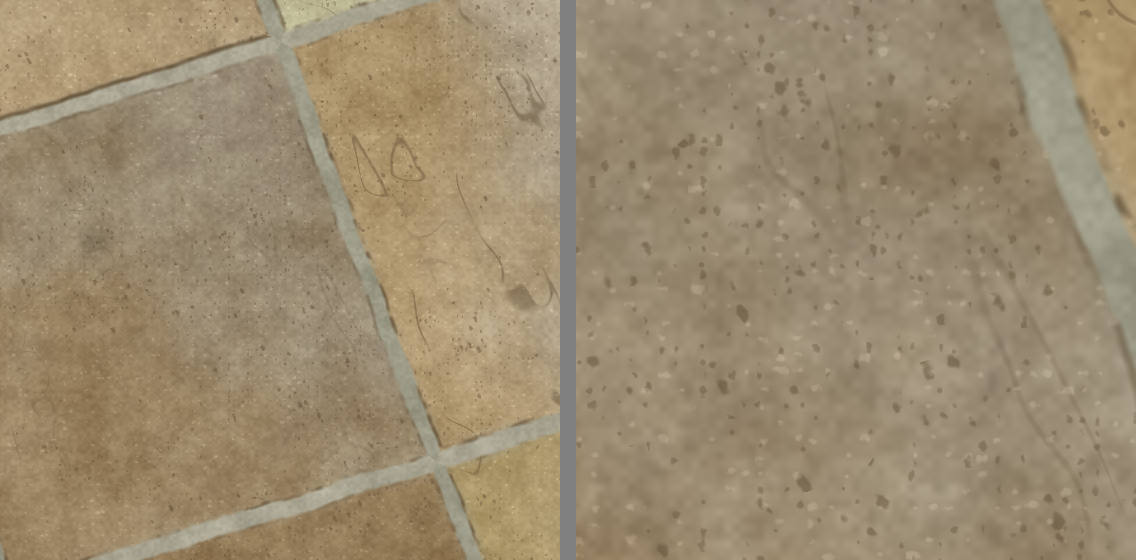
Left: the whole. Right: its middle third, enlarged.
This texture is drawn by a WebGL 2 fragment shader. Its source:

```glsl
#version 300 es
precision highp float;
// Worn terracotta floor tiles, set askew with pale grey grout joints.

#define TILE_SIZE 0.80
#define CROSSING vec2(0.501, 0.928)
#define ROW_DIR vec2(0.954, 0.300)
#define COLUMN_DIR vec2(0.347, -0.938)
#define JOINT_HALF vec2(0.0150, 0.0165)
#define EDGE_WOBBLE 0.016
#define PIT_AMOUNT 0.13
#define PIT_DEPTH 0.42
#define FLECK_LIGHT 0.07
#define GRAIN 0.10
#define CRACK_DEPTH 0.38

uniform vec2 u_resolution;
out vec4 outColor;

// Warm body colours: three rows of two tiles, top row first
const vec3 CLAY[6] = vec3[6](
    vec3(0.69, 0.60, 0.455), vec3(0.77, 0.75, 0.61),
    vec3(0.60, 0.51, 0.375), vec3(0.68, 0.585, 0.43),
    vec3(0.56, 0.45, 0.30), vec3(0.68, 0.60, 0.42));
const vec3 GREY_DARK = vec3(0.595, 0.545, 0.460);
const vec3 GREY_PALE = vec3(0.695, 0.645, 0.555);
const vec3 GROUT = vec3(0.640, 0.625, 0.550);
const vec3 DIRT = vec3(0.34, 0.27, 0.18);

float hash(vec2 p) {
    return fract(sin(dot(p, vec2(127.1, 311.7))) * 43758.5453);
}

float noise(vec2 p) {
    vec2 i = floor(p), f = fract(p);
    f = f * f * (3.0 - 2.0 * f);
    return mix(mix(hash(i), hash(i + vec2(1, 0)), f.x),
               mix(hash(i + vec2(0, 1)), hash(i + vec2(1, 1)), f.x), f.y);
}

float fbm(vec2 p) {
    float sum = 0.0, gain = 0.5;
    for (int i = 0; i < 5; i++) {
        sum += gain * noise(p);
        p = mat2(0.8, 0.6, -0.6, 0.8) * p * 2.03 + 17.3;
        gain *= 0.5;
    }
    return sum;
}

// Scattered ragged marks, one at most in each grid cell
float marks(vec2 p, float cells, float amount) {
    vec2 g = p * cells, id = floor(g);
    vec2 offset = fract(g) - 0.35 - 0.3 * vec2(hash(id + 3.1), hash(id + 7.7));
    offset.y *= mix(0.5, 1.0, hash(id + 5.3));
    float ragged = length(offset) + 0.25 * (noise(g * 4.0) - 0.5);
    float radius = mix(0.12, 0.30, pow(hash(id + 9.2), 2.0));
    return step(hash(id), amount) * (1.0 - smoothstep(radius - 0.14, radius + 0.06, ragged));
}

void main() {
    float pixel = 1.0 / u_resolution.y;
    vec2 p = gl_FragCoord.xy * pixel;

    // Floor coordinates: x along the rows, y down the columns
    vec2 q = inverse(mat2(ROW_DIR, COLUMN_DIR)) * (p - CROSSING);
    vec2 w = q + EDGE_WOBBLE * (vec2(fbm(p * 11.0), fbm(p * 11.0 + 40.0)) - 0.48);
    vec2 id = floor(w / TILE_SIZE);
    vec2 local = fract(w / TILE_SIZE);
    vec2 side = w - TILE_SIZE * round(w / TILE_SIZE);
    vec2 gap = abs(side) - JOINT_HALF;
    float edge = min(gap.x, gap.y);

    // Tile body: warm clay fading into grey worn areas
    vec2 slot = mod(id + 1.0, vec2(2.0, 3.0));
    vec3 clay = CLAY[int(slot.y * 2.0 + slot.x)];
    float cloud = fbm(p * 5.0 + id * 7.0) - 0.48;
    vec2 fade = mix(vec2(0.6, 0.5), vec2(1.65, 0.12), slot.x);
    float worn = dot(fade, vec2(local.x, 1.0 - local.y)) + cloud * 0.7;
    worn = smoothstep(0.25, 0.85, worn) * (slot.y == 1.0 ? 0.95 : 0.2);
    vec3 color = mix(clay, mix(GREY_DARK, GREY_PALE, slot.x), worn);

    // Mottling and fine grain
    color += cloud * vec3(0.13, 0.14, 0.15);
    color += (fbm(p * 24.0) - 0.48) * vec3(0.13, 0.14, 0.13);
    color += GRAIN * (0.5 * noise(p * 120.0) + 0.5 * noise(p * 210.0 + 5.0) - 0.5);

    // Hairline scratches running along the columns, fading in and out
    float ridge = abs(noise(q * vec2(26.0, 4.0) + 2.0 * noise(q * 14.0)) - 0.5);
    float shown = smoothstep(0.60, 0.80, noise(q * vec2(16.0, 9.0) + 31.0));
    float crack = (1.0 - smoothstep(0.01, 0.05, ridge)) * shown;
    color = mix(color, DIRT, CRACK_DEPTH * crack * mix(0.4, 1.0, slot.x));

    // Pits, pale flecks and a soft stain
    float patches = smoothstep(0.35, 0.62, fbm(p * 6.0 + 12.0));
    float pits = marks(q, 75.0, PIT_AMOUNT * patches);
    pits = max(pits, 0.8 * marks(p + 0.37, 120.0, 1.6 * PIT_AMOUNT * patches));
    color = mix(color, DIRT, PIT_DEPTH * pits);
    color += FLECK_LIGHT * marks(p.yx + 0.61, 100.0, 0.2);
    float stain = length(p - vec2(0.165, 0.57)) + 0.05 * cloud;
    color *= 1.0 - 0.15 * (1.0 - smoothstep(0.0, 0.045, stain));

    // Dirt gathered along tile edges, heaviest above the first row joint
    bool besideColumn = gap.x < gap.y;
    float dirt = besideColumn ? (side.x > 0.0 ? 0.65 : 0.40)
                              : (side.y < 0.0 ? 0.55 : 0.35);
    bool deepShadow = !besideColumn && side.y < 0.0 && slot == vec2(0.0);
    float broken = smoothstep(0.38, 0.72, noise(q * 24.0) * 0.6 + noise(q * 80.0) * 0.4);
    dirt *= deepShadow ? 1.1 + 0.3 * broken : broken;
    float lineWidth = (deepShadow ? 0.006 : 0.0045) + pixel;
    float line = 1.0 - smoothstep(0.0, lineWidth, abs(edge - 0.001));

    // Grout: sandy, lighter in the row joints, smeared thinly onto the tiles
    vec3 grout = GROUT + (besideColumn ? vec3(-0.030, -0.020, -0.020) : vec3(0.025));
    grout += 0.15 * (fbm(p * 30.0) - 0.48) + 0.06 * (noise(p * 180.0) - 0.5);
    float ragged = edge + 0.004 * (noise(p * 70.0) - 0.5);
    float cover = 1.0 - smoothstep(-0.0035 - pixel, 0.0025 + pixel, ragged);
    float smear = 0.3 * noise(p * 20.0) * (1.0 - smoothstep(0.0, 0.018, edge));
    color = mix(color, grout, max(cover, smear));
    color = mix(color, DIRT, clamp(dirt * line, 0.0, 0.85));

    outColor = vec4(clamp(color, 0.0, 1.0), 1.0);
}
```
